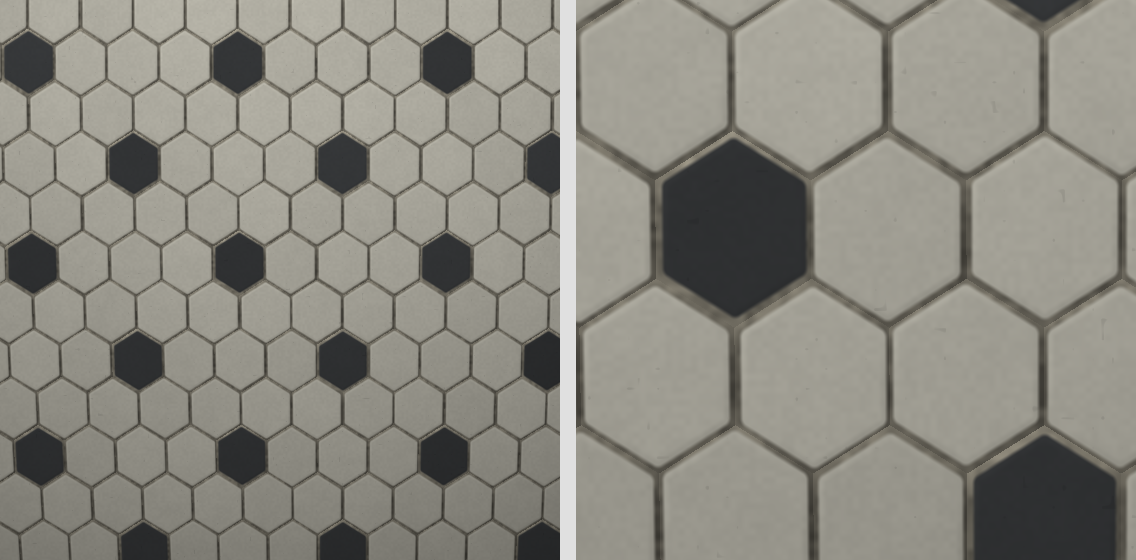
Left, the full canvas; right, a detail of the centre.
Write a Shadertoy shader that draws this pattern.

```glsl
#define TILE_PITCH   0.0937
#define PITCH_SHRINK 0.0053
#define CENTER_X     0.612
#define GAP          0.030
#define CORNER       0.055
#define JITTER       0.010
#define TONE_VARY    0.035
#define GRAIN        0.035
#define PALE  vec3(0.695, 0.685, 0.640)
#define DARK  vec3(0.205, 0.212, 0.218)
#define GROUT vec3(0.400, 0.385, 0.345)

const float ROW_STEP = 0.8660254;

float hash(vec2 p) {
    vec3 q = fract(p.xyx * 0.1031);
    q += dot(q, q.yzx + 33.33);
    return fract((q.x + q.y) * q.z);
}

float noise(vec2 p) {
    vec2 cell = floor(p), f = fract(p);
    f = f * f * (3.0 - 2.0 * f);
    return mix(mix(hash(cell), hash(cell + vec2(1, 0)), f.x),
               mix(hash(cell + vec2(0, 1)), hash(cell + vec2(1, 1)), f.x), f.y);
}

// Signed distance to a hexagon with upright sides
float hexagon(vec2 p, float apothem) {
    vec2 axis = vec2(-ROW_STEP, 0.5);
    float halfSide = apothem * 0.57735;
    p = abs(p.yx);
    p -= 2.0 * min(dot(axis, p), 0.0) * axis;
    p -= vec2(clamp(p.x, -halfSide, halfSide), apothem);
    return length(p) * sign(p.y);
}

// Canvas to tile plane, y down, with slight foreshortening
vec2 tilePlane(vec2 uv, float pitch) {
    float t = 1.0 - uv.y;
    float row = -1.22 + t * (10.824 + 0.6 * t);
    return vec2((uv.x - CENTER_X) / pitch, row * ROW_STEP);
}

// Center of the nearest tile in the staggered grid
vec2 nearestCenter(vec2 p) {
    vec2 period = vec2(1.0, 2.0 * ROW_STEP);
    vec2 a = period * floor(p / period + 0.5);
    vec2 b = period * (floor(p / period) + 0.5);
    return distance(p, a) < distance(p, b) ? a : b;
}

void mainImage(out vec4 fragColor, in vec2 fragCoord) {
    vec2 uv = fragCoord / iResolution.xy;
    float t = 1.0 - uv.y;
    float pitch = TILE_PITCH - PITCH_SHRINK * t * t;
    vec2 p = tilePlane(uv, pitch);
    vec2 center = nearestCenter(p);

    // Every fourth tile of every second row is dark
    float row = floor(center.y / ROW_STEP + 0.5);
    vec2 id = vec2(floor(center.x * 2.0 + 0.5), row) + 64.0;
    bool evenRow = mod(row, 2.0) < 0.5;
    float column = floor(center.x + 0.5);
    bool isDark = evenRow && abs(mod(column + row, 4.0) - 2.0) < 0.5;

    // Tile shape, with small laying errors
    vec2 shift = vec2(hash(id), hash(id + 17.0)) - 0.5;
    vec2 local = p - center - 2.0 * JITTER * shift;
    float gap = GAP + (isDark ? 0.008 : 0.0);
    float d = hexagon(local, 0.5 - gap - CORNER) - CORNER;
    float blur = max(1.0 / (iResolution.y * pitch), 0.016);
    float cover = 1.0 - smoothstep(-blur, blur, d);

    // Matte glaze: tone, mottling, grain and sparse specks
    float mottle = noise(uv * 45.0) - 0.5;
    float grain = noise(uv * 260.0) - 0.5;
    float speck = smoothstep(0.94, 0.99, noise(uv * 170.0 + 31.0));
    vec3 tile = isDark ? DARK : PALE;
    tile *= 1.0 + TONE_VARY * (hash(id + 41.0) - 0.5) * (isDark ? 4.0 : 1.0);
    tile *= 1.0 + GRAIN * (grain + 0.6 * mottle) - 0.07 * speck;

    // Soft bevel lit from the upper left
    float facing = dot(normalize(local + 1e-4), normalize(vec2(-0.6, -0.8)));
    float rim = smoothstep(-0.055, -0.015, d);
    tile *= 1.0 + 0.06 * rim * facing;

    // Rough grout, shaded beneath each tile
    float rough = noise(uv * 190.0 + 7.0) - 0.5;
    vec3 grout = GROUT * (1.0 + 0.3 * rough + 0.18 * facing);
    grout *= isDark ? 1.12 : 1.0;
    grout *= 0.85 + 0.3 * smoothstep(0.1, 0.4, abs(local.y));

    // Light falls off toward the bottom and the sides
    float side = uv.x - 0.45;
    float light = 1.01 - 0.12 * t - 0.17 * t * t - 0.22 * side * side;
    vec3 color = mix(grout, tile, cover) * light;
    fragColor = vec4(color, 1.0);
}
```
